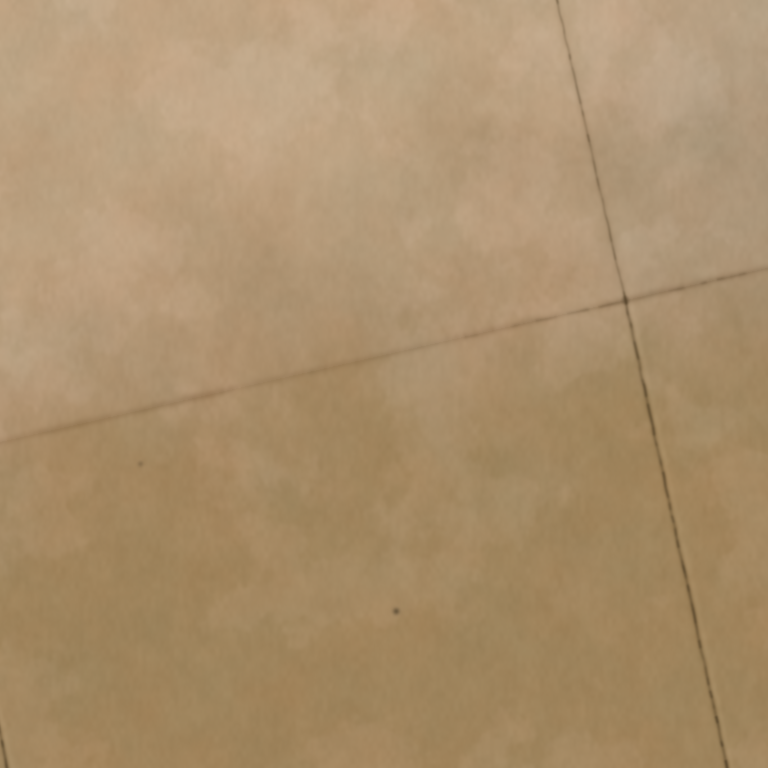
This texture is drawn by a WebGL 2 fragment shader. Its source:

```glsl
#version 300 es
precision highp float;
// Large beige floor tiles seen at a slight turn, with thin worn joints.
// A rotated square grid gives the joints; layered value noise gives the
// mottled stone, its fine grain and the broken dirt along each joint.
uniform vec2 u_resolution;
out vec4 outColor;

float hash(vec2 cell) {
  uvec2 q = uvec2(ivec2(cell)) * uvec2(1597u, 3812u) + 7919u;
  uint n = (q.x ^ (q.y << 9)) * 747796u;
  n = (n ^ (n >> 15)) * 277803u;
  n ^= n >> 13;
  return float(n & 65535u) / 65535.0;
}

float noise(vec2 p) {
  vec2 cell = floor(p), f = fract(p);
  f = f * f * (3.0 - 2.0 * f);
  float low = mix(hash(cell), hash(cell + vec2(1, 0)), f.x);
  float high = mix(hash(cell + vec2(0, 1)), hash(cell + vec2(1, 1)), f.x);
  return mix(low, high, f.y);
}

// Layered noise centred on zero
float clouds(vec2 p) {
  float sum = 0.0, amplitude = 0.5;
  for (int i = 0; i < 5; i++) {
    sum += amplitude * (noise(p) - 0.5);
    p = mat2(1.6, 1.2, -1.2, 1.6) * p + 17.3;
    amplitude *= 0.6;
  }
  return sum;
}

// Bell-shaped line coverage, widened to at least a pixel
float stroke(float d, float width, float pixel) {
  float w = max(width, 0.7 * pixel);
  return exp(-d * d / (w * w));
}

vec3 stoneColor(vec2 uv, vec2 tile) {
  // Light falls from the top; the lower row of tiles is a little deeper
  float light = uv.y + 0.16 * (0.5 - uv.x) + 0.5 * clouds(uv * 5.0 + 3.0);
  light -= tile.y < 0.0 ? 0.06 : 0.0;
  vec3 color = mix(vec3(0.628, 0.522, 0.368), vec3(0.68, 0.57, 0.44), smoothstep(0.12, 0.6, light));
  color = mix(color, vec3(0.748, 0.645, 0.522), smoothstep(0.46, 0.94, light));

  // Pale ragged patches and rosy blotches
  float ragged = clouds(uv * 9.0 + 52.0);
  color += vec3(0.022, 0.021, 0.027) * (smoothstep(0.0, 0.16, ragged) - 0.35);
  color += vec3(0.032, -0.006, -0.016) * clouds(uv * 11.0 + 31.0);

  // Cool sheen at upper right
  color += vec3(-0.025, -0.005, 0.015) * smoothstep(0.45, 0.0, distance(uv, vec2(1.02, 0.84)));

  // Blurred grain, a little longer upright than across
  color += 0.036 * clouds(uv * vec2(38.0, 28.0));
  color += 0.016 * (noise(uv * vec2(170.0, 105.0)) - 0.5);
  return color;
}

void main() {
  vec2 uv = gl_FragCoord.xy / u_resolution;
  float pixel = 1.0 / min(u_resolution.x, u_resolution.y);

  // Tile coordinates: origin on the visible crossing
  float turn = 0.223, tileSize = 0.916;
  vec2 axis = vec2(cos(turn), sin(turn));
  vec2 p = uv - vec2(0.814, 0.609);
  p = vec2(dot(p, axis), dot(p, vec2(-axis.y, axis.x)));
  p.x -= 0.008 * min(p.y, 0.0);
  vec2 tile = floor(p / tileSize);
  vec2 d = p - tileSize * round(p / tileSize);
  d += 0.0014 * (vec2(noise(p.yx * 60.0), noise(p * 50.0 + 9.0)) - 0.5);

  vec3 color = stoneColor(uv, tile);

  // Upright joint: short beaded dashes, darker below the crossing
  float below = smoothstep(0.03, -0.03, p.y);
  float beads = smoothstep(0.15, 0.8, noise(vec2(p.y * 120.0, 4.0)));
  float drift = noise(vec2(p.y * 14.0, 21.0));
  float upright = stroke(d.x, 0.0021 + 0.0004 * below, pixel);
  color += 0.025 * below * stroke(d.x - 0.006, 0.004, pixel);
  color -= 0.035 * stroke(d.x, 0.0045, pixel);
  float strength = mix(0.36, 0.62, below) * (0.45 + 0.55 * beads) * (0.7 + 0.5 * drift);
  color = mix(color, vec3(0.30, 0.24, 0.15), upright * strength);

  // Level joint: a wide faint shade, with small grains of dirt at right
  float right = smoothstep(-0.35, 0.08, p.x);
  float dirt = smoothstep(0.3, 0.9, noise(vec2(p.x * 95.0, 12.0)));
  float fade = noise(vec2(p.x * 16.0, 33.0));
  color -= vec3(0.056, 0.058, 0.056) * (0.5 + 0.7 * fade) * stroke(d.y, 0.0056, pixel);
  float level = stroke(d.y + 0.0008, 0.0026, pixel) * (0.25 + 0.75 * dirt);
  color = mix(color, vec3(0.40, 0.32, 0.22), level * mix(0.06, 0.4, right));

  // Grime gathered where the joints meet
  color = mix(color, vec3(0.30, 0.24, 0.16), 0.3 * smoothstep(0.008, 0.001, length(d)));

  // Small dark specks, fading in size and strength
  for (int i = 0; i < 2; i++) {
    float k = float(i);
    float r = distance(uv, vec2(0.516 - 0.333 * k, 0.204 + 0.192 * k));
    float speck = stroke(r, 0.0045 - 0.0006 * k, pixel);
    color = mix(color, vec3(0.35, 0.29, 0.20), speck * (0.75 - 0.4 * k));
  }

  outColor = vec4(clamp(color, 0.0, 1.0), 1.0);
}
```
